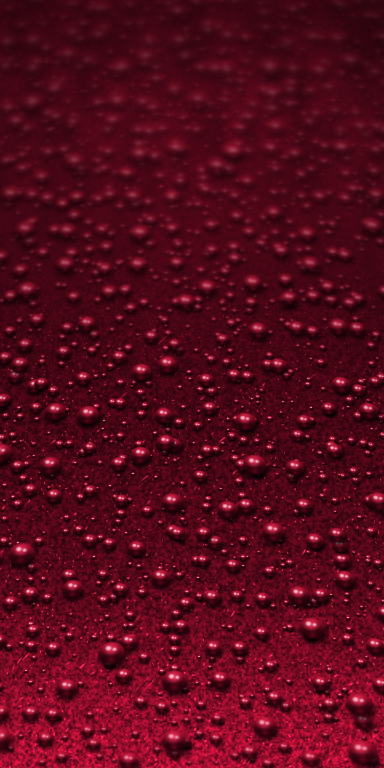
Reproduce this texture procedurally as a Shadertoy shader.

```glsl
// Water beads on a crimson surface that recedes upward, lit from above.
// Jittered grids of shaded drops lie in a perspective plane; a blur that grows
// away from the focus band softens their edges, over a grainy gradient.

vec3 hash3(vec2 p) {
    vec3 a = fract(p.xyx * vec3(0.1031, 0.1030, 0.0973));
    a += dot(a, a.yxz + 33.33);
    return fract((a.xxy + a.yzz) * a.zyx);
}

float valueNoise(vec2 p) {
    vec2 i = floor(p), f = fract(p);
    f = f * f * (3.0 - 2.0 * f);
    float low = mix(hash3(i).x, hash3(i + vec2(1, 0)).x, f.x);
    float high = mix(hash3(i + vec2(0, 1)).x, hash3(i + vec2(1, 1)).x, f.x);
    return mix(low, high, f.y);
}

float softDisc(vec2 p, float radius, float blur) {
    return 1.0 - smoothstep(radius - blur, radius + blur, length(p));
}

// One grid of drops, each with a shadow, domed body, upper glow and two glints
vec3 addDrops(vec3 col, vec2 plane, float cell, float blur, float aa,
              float density, float light, float seed) {
    vec2 home = floor(plane / cell);
    float soft = min(blur, 0.4 * cell) + aa;
    for (int j = -1; j <= 1; j++)
    for (int i = -1; i <= 1; i++) {
        vec2 id = home + vec2(i, j);
        vec3 h = hash3(id + seed);
        if (hash3(id + seed + 71.7).x > density) continue;

        float r = cell * mix(0.15, 0.275, h.z * sqrt(h.z));
        vec2 p = plane - (id + 0.17 + 0.66 * h.xy) * cell;
        p.y *= 1.22;
        float clarity = pow(r / (r + 0.5 * blur), 1.4);
        float sharp = r / (r + 3.0 * blur);

        float shadow = softDisc(p + vec2(-0.15, 0.5) * r, r, 0.35 * r + soft);
        col *= 1.0 - 0.72 * clarity * shadow;

        float dome = smoothstep(-0.6, 1.0, p.y / r);
        vec3 body = mix(vec3(0.15, 0.006, 0.04), vec3(0.62, 0.05, 0.17), dome);
        body += vec3(0.22, 0.015, 0.05) * softDisc(p + vec2(0, 0.62) * r, 0.2 * r, 0.35 * r);
        col = mix(col, body * light, clarity * softDisc(p, r, 0.08 * r + soft));

        float cap = softDisc(p - vec2(-0.05, 0.38) * r, 0.46 * r, 0.28 * r + soft);
        col = mix(col, vec3(0.88, 0.17, 0.32) * light, 0.85 * clarity * cap);

        float glint = softDisc(p - vec2(-0.25, 0.44) * r, 0.2 * r, 0.1 * r + 0.5 * soft)
                    + softDisc(p - vec2(0.22, 0.34) * r, 0.14 * r, 0.1 * r + 0.5 * soft);
        col += vec3(0.15, 0.55, 0.48) * sharp * glint;
    }
    return col;
}

void mainImage(out vec4 fragColor, in vec2 fragCoord) {
    vec2 uv = fragCoord / iResolution.y;
    float y = uv.y;

    // Receding plane whose local scale shrinks evenly in both directions
    float scale = 1.0 - 0.5 * y;
    vec2 plane = vec2((uv.x - 0.25) / scale, -2.0 * log(scale));
    float aa = 0.6 / (iResolution.y * scale);
    float blur = 0.045 * pow(max(y - 0.5, 0.0), 1.25) + 0.014 * max(0.12 - y, 0.0);
    blur /= scale;

    // Surface: bright foreground, dark middle, faint far haze
    float near = 1.0 - smoothstep(-0.08, 0.27, y);
    float haze = smoothstep(0.55, 0.85, y);
    vec3 col = vec3(0.275, 0.020, 0.078);
    col += vec3(0.32, 0.030, 0.095) * near;
    col += vec3(0.095, 0.010, 0.030) * (1.0 - smoothstep(0.08, 0.5, y));
    col += vec3(0.045, 0.006, 0.016) * haze;

    // Vertical smudges far away, metallic grain in the focus band
    float focus = 1.0 - smoothstep(0.4, 0.72, y);
    float smudge = valueNoise(uv * vec2(46.0, 17.0)) - 0.5;
    col *= 1.0 + 0.35 * smudge * haze;
    float grain = valueNoise(uv * 480.0) + 0.7 * valueNoise(uv * 230.0 + 40.0) - 0.85;
    col *= 1.0 + grain * mix(0.14, 0.75, focus);

    // Glitter: round specks of varied strength scattered in a fine grid
    vec2 fine = plane * 105.0 + 3.0 * valueNoise(plane * 31.0);
    vec3 speck = hash3(floor(fine) + 301.0);
    float spot = softDisc(fract(fine) - 0.22 - 0.56 * speck.xy, 0.14, 0.12);
    col += vec3(0.60, 0.13, 0.25) * spot * smoothstep(0.6, 1.0, speck.z) * focus;

    // Drops, from fine spray up to large beads
    float light = 1.0 + 0.1 * near;
    col = addDrops(col, plane, 0.018, blur, aa, 0.22, light, 11.0);
    col = addDrops(col, plane, 0.031, blur, aa, 0.38, light, 37.0);
    col = addDrops(col, plane, 0.050, blur, aa, 0.68, light, 83.0);
    col = addDrops(col, plane, 0.070, blur, aa, 0.85, light, 131.0);

    // Edge falloff and dimming with distance
    float side = abs(uv.x * iResolution.y / iResolution.x - 0.5);
    col *= 1.0 - 0.7 * side * side * smoothstep(0.2, 0.9, y);
    col *= 1.0 - 0.26 * smoothstep(0.82, 1.0, y);
    fragColor = vec4(clamp(col, 0.0, 1.0), 1.0);
}
```
